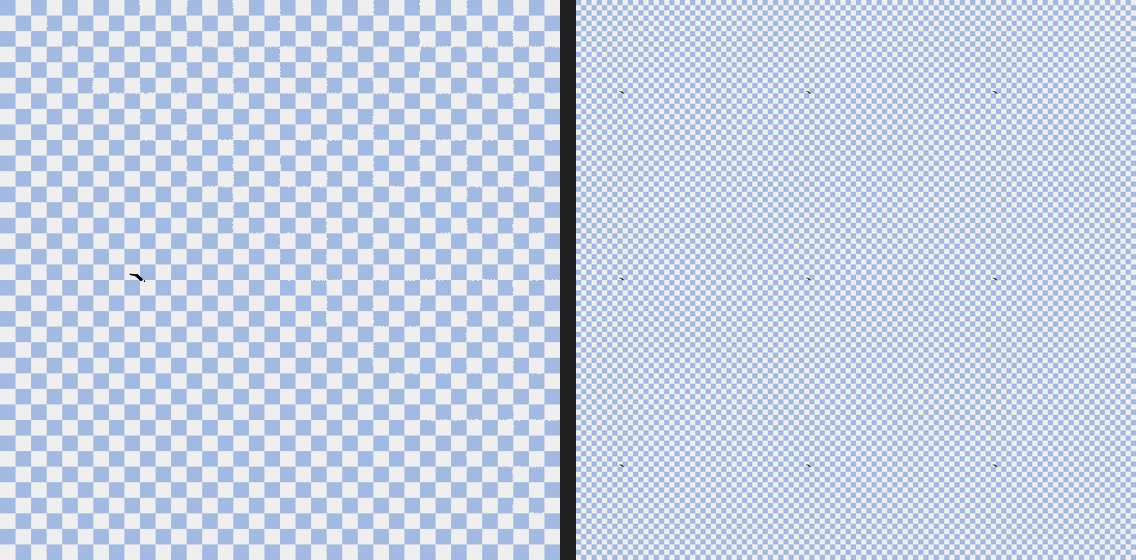
Left: one tile. Right: repeated 3 by 3.
This pattern is drawn by a WebGL 2 fragment shader. Its source:

```glsl
#version 300 es
precision highp float;
// Pale blue and off-white checkerboard, 36 by 36 cells, with faint nicks on every third line and one dark fleck.
uniform vec2 u_resolution;
out vec4 fragColor;

float hash(vec2 p) {
    vec3 q = fract(vec3(p.xyx) * 0.1031);
    q += dot(q, q.yzx + 33.33);
    return fract((q.x + q.y) * q.z);
}

// Square wave of period 2, from -1 to 1, with edges softened over one pixel
vec2 softSquare(vec2 p, vec2 pixel) {
    vec2 side = 1.0 - 2.0 * mod(floor(p), 2.0);
    vec2 edgeDistance = 0.5 - abs(fract(p) - 0.5);
    return side * clamp(2.0 * edgeDistance / pixel, 0.0, 1.0);
}

// Tiny gaps beside the lines x = k / 12, scattered in short clusters
float nicks(vec2 p, float pixel, float seed) {
    float line = floor(p.x * 12.0 + 0.5);
    float inside = step(0.5, line) * step(line, 11.5);
    float across = abs(p.x - line / 12.0);
    float cluster = step(0.45, hash(vec2(line + seed, floor(p.y * 36.0))));
    float gap = step(0.66, hash(vec2(line + seed + 40.0, floor(p.y * 512.0))));
    float strip = 1.0 - smoothstep(0.0016 - 0.5 * pixel, 0.0016 + 0.5 * pixel, across);
    return inside * cluster * gap * strip;
}

float segment(vec2 p, vec2 a, vec2 b) {
    vec2 along = b - a;
    return length(p - a - along * clamp(dot(p - a, along) / dot(along, along), 0.0, 1.0));
}

void main() {
    vec2 uv = gl_FragCoord.xy / u_resolution;
    vec2 pixel = 1.0 / u_resolution;
    vec3 offWhite = vec3(0.937);
    vec3 paleBlue = vec3(0.635, 0.725, 0.882);

    // Checker, off-white in the lower left cell
    vec2 wave = softSquare(uv * 36.0, pixel * 36.0);
    float blue = 0.5 - 0.5 * wave.x * wave.y;

    // Nicks lie above the falling diagonal
    float worn = max(nicks(uv, pixel.x, 3.0), nicks(uv.yx, pixel.y, 71.0));
    worn *= step(1.0, uv.x + uv.y);
    vec3 color = mix(offWhite, paleBlue, blue * (1.0 - worn));

    // Dark fleck: a thin stroke, a thicker body and a trailing dot
    vec2 p = uv - vec2(0.245, 0.504);
    float fleck = segment(p, vec2(-0.012, 0.006), vec2(0.002, 0.004)) - 0.0015;
    fleck = min(fleck, segment(p, vec2(-0.001, 0.004), vec2(0.007, -0.003)) - 0.0028);
    fleck = min(fleck, length(p - vec2(0.013, -0.006)) - 0.0014);
    color = mix(color, vec3(0.02), 1.0 - smoothstep(-0.5 * pixel.y, 0.5 * pixel.y, fleck));

    fragColor = vec4(color, 1.0);
}
```
